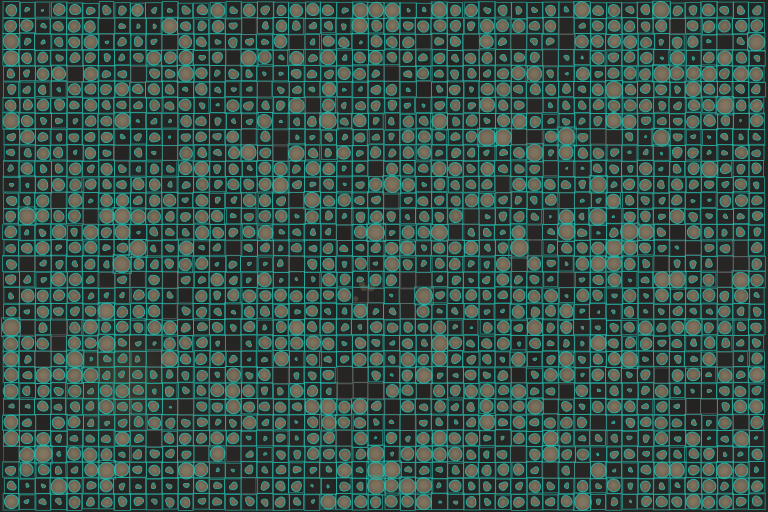
Give the GLSL for this pattern, as a WebGL 2 fragment shader.

```glsl
#version 300 es
precision highp float;
// A 48 by 32 array of outlined tan colonies in thin teal boxes on a dark plate.

#define GRID vec2(48.0, 32.0)
#define SPAN 48.42        // cells that fit across the canvas, margins included
#define LINE 0.052        // line width, in cells
#define BOX_JITTER 0.075
#define EMPTY_SHARE 0.065
#define PLATE vec3(0.148, 0.145, 0.140)
#define COLONY vec3(0.455, 0.412, 0.340)
#define TEAL vec3(0.14, 0.74, 0.69)
#define GREY vec3(0.46, 0.52, 0.51)

uniform vec2 u_resolution;
out vec4 fragColor;

float hash(vec2 p) {
  return fract(sin(dot(p, vec2(127.1, 311.7))) * 43758.5453);
}

vec2 hash2(vec2 p) {
  return vec2(hash(p), hash(p + 57.3));
}

float noise(vec2 p) {
  vec2 i = floor(p), f = fract(p);
  f = f * f * (3.0 - 2.0 * f);
  return mix(mix(hash(i), hash(i + vec2(1, 0)), f.x),
             mix(hash(i + vec2(0, 1)), hash(i + vec2(1, 1)), f.x), f.y);
}

// Share of a pixel covered by a line whose centre is at distance d
float lineCover(float d, float width, float px) {
  float h = 0.5 * width;
  return clamp((min(d + 0.5 * px, h) - max(d - 0.5 * px, -h)) / px, 0.0, 1.0);
}

float fillCover(float d, float px) {
  return clamp(0.5 - d / px, 0.0, 1.0);
}

bool inGrid(vec2 id) {
  return all(greaterThanEqual(id, vec2(0))) && all(lessThan(id, GRID));
}

bool isEmpty(vec2 id) {
  return hash(id + 3.7) < EMPTY_SHARE;
}

// Mostly medium colonies, a tail of specks and a few giants
float colonyRadius(vec2 id) {
  float h = hash(id + 11.9);
  float edge = id.x < 1.0 ? 0.04 : 0.0;
  return 0.06 + edge + 0.37 * pow(h, 0.65) + 0.12 * pow(h, 12.0);
}

// Small colonies are lumpy, large ones nearly round
float colonyDistance(vec2 q, vec2 id, float r) {
  q -= (hash2(id + 5.1) - 0.5) * 0.09;
  float a = atan(q.y, q.x);
  vec2 phase = 6.2832 * hash2(id + 23.0);
  float lump = mix(0.30, 0.025, smoothstep(0.14, 0.42, r));
  float wave = 0.6 * sin(2.0 * a + phase.x) + 0.4 * sin(3.0 * a + phase.y);
  return length(q) - r * (1.0 + lump * wave);
}

float boxDistance(vec2 q, vec2 id, float r) {
  vec2 shift = (hash2(id + 31.0) - 0.5) * BOX_JITTER;
  vec2 size = vec2(max(0.49, r + 0.03)) + (hash2(id + 43.0) - 0.5) * BOX_JITTER;
  vec2 d = abs(q - shift) - size;
  return max(d.x, d.y);
}

void main() {
  float px = SPAN / u_resolution.x;
  vec2 p = (gl_FragCoord.xy - 0.5 * u_resolution) * px + 0.5 * GRID;
  vec2 cell = floor(p);

  // Plate with faint mottling and one olive smudge
  vec3 color = PLATE + 0.018 * (noise(p * 0.3) - 0.5);
  vec2 smudge = p - vec2(7.4, 8.0);
  color += vec3(0.075, 0.075, 0.035) * exp(-dot(smudge, smudge) / 7.0);

  // Colony bodies, lighter in the middle
  for (int j = -1; j <= 1; j++)
  for (int i = -1; i <= 1; i++) {
    vec2 id = cell + vec2(i, j);
    if (!inGrid(id) || isEmpty(id)) continue;
    float r = colonyRadius(id);
    float d = colonyDistance(p - id - 0.5, id, r);
    float light = 0.91 + 0.16 * smoothstep(0.0, 0.4, -d) + 0.06 * hash(id + 71.0);
    color = mix(color, COLONY * light, fillCover(d, px));
  }

  // A few loose grains near the centre
  for (int k = 0; k < 4; k++) {
    vec2 h = hash2(vec2(float(k), 83.0));
    float d = length(p - vec2(22.0, 13.3) - h * 1.6) - 0.14 - 0.14 * h.x;
    color = mix(color, COLONY * 0.75, 0.7 * fillCover(d, px));
  }

  // Boxes and outlines; empty cells keep a dim grey box
  for (int j = -1; j <= 1; j++)
  for (int i = -1; i <= 1; i++) {
    vec2 id = cell + vec2(i, j);
    if (!inGrid(id)) continue;
    bool bare = isEmpty(id);
    float r = bare ? 0.0 : colonyRadius(id);
    vec2 q = p - id - 0.5;
    float box = lineCover(boxDistance(q, id, r), LINE, px);
    color = mix(color, bare ? GREY : TEAL, box * (bare ? 0.55 : 0.75));
    if (bare) continue;
    float rim = lineCover(colonyDistance(q, id, r), LINE * 1.15, px);
    color = mix(color, TEAL, rim * (0.72 + 0.28 * noise(p * 9.0)));
  }

  fragColor = vec4(color, 1.0);
}
```
